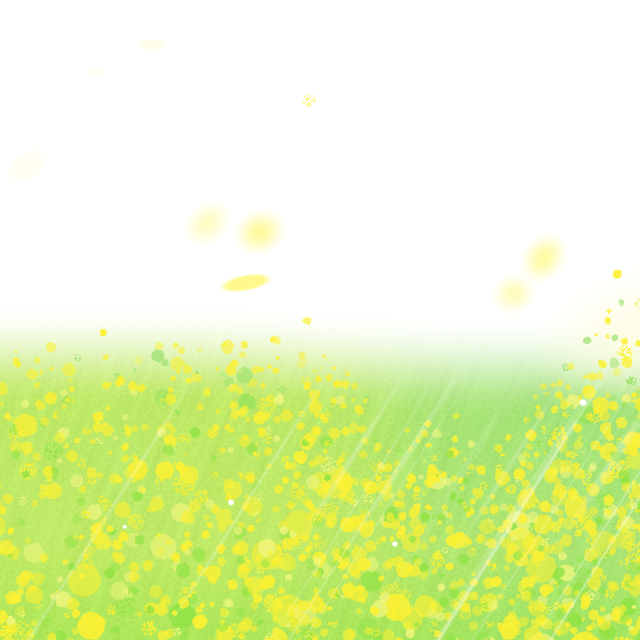
A WebGL 1 fragment shader for this background:

```glsl
precision highp float;
// A spring meadow that fades into white air, strewn with yellow and green dabs.
// Jittered grids scatter the dabs, blurred ellipses make the drifting petals,
// and thin slanted streaks of light cross the grass.
uniform vec2 u_resolution;

#define HAZE_TOP 0.535
#define HAZE_BASE 0.365
#define DAB_LAYERS 6
#define DAB_DENSITY 0.55
#define EDGE_ROUGHNESS 0.0022
#define RAY_COUNT 22
#define RAY_SLANT 0.63
#define GRAIN 0.045

const vec3 LEAF = vec3(0.75, 0.915, 0.40);
const vec3 MINT = vec3(0.64, 0.89, 0.47);
const vec3 GRASS = vec3(0.57, 0.89, 0.27);
const vec3 YELLOW = vec3(0.985, 0.945, 0.20);
const vec3 LEMON = vec3(0.93, 0.96, 0.49);
const vec3 CREAM = vec3(1.0, 0.99, 0.89);

vec3 hash3(vec2 p) {
  vec3 q = fract(vec3(p.xyx) * vec3(0.1031, 0.1030, 0.0973));
  q += dot(q, q.yxz + 33.33);
  return fract((q.xxy + q.yzz) * q.zyx);
}

float gradientNoise(vec2 p) {
  vec2 i = floor(p), f = fract(p);
  vec2 u = f * f * f * (f * (f * 6.0 - 15.0) + 10.0);
  vec2 e = vec2(0.0, 1.0);
  float a = dot(hash3(i).xy - 0.5, f);
  float b = dot(hash3(i + e.yx).xy - 0.5, f - e.yx);
  float c = dot(hash3(i + e).xy - 0.5, f - e);
  float d = dot(hash3(i + 1.0).xy - 0.5, f - 1.0);
  return 2.0 * mix(mix(a, b, u.x), mix(c, d, u.x), u.y);
}

// Height of the upper limit of the dabs: a dip in the middle, a rise at right
float flowerLine(float x) {
  return 0.475 - 0.13 * smoothstep(0.50, 0.63, x) + 0.21 * smoothstep(0.78, 0.95, x);
}

// Blurred ellipse; softness 1 fades all the way from its centre
float petal(vec2 p, vec2 center, vec2 radii, float angle, float softness) {
  float c = cos(angle), s = sin(angle);
  vec2 q = mat2(c, -s, s, c) * (p - center) / radii;
  return 1.0 - smoothstep(1.0 - softness, 1.0, length(q));
}

float spot(vec2 p, vec2 center, float radius, float blur) {
  return 1.0 - smoothstep(-blur, blur, length(p - center) - radius);
}

float ray(vec2 p, float foot, float width) {
  return exp(-pow((p.x - RAY_SLANT * p.y - foot) / width, 2.0));
}

vec3 meadow(vec2 p) {
  float broad = gradientNoise(p * vec2(7.0, 5.0));
  float mint = smoothstep(0.45, 0.80, p.x) * (0.65 + 0.35 * smoothstep(0.1, 0.35, p.y));
  vec3 ground = mix(LEAF, MINT, clamp(mint + 0.3 * broad, 0.0, 1.0));
  ground = mix(ground, GRASS, 0.4 * (1.0 - smoothstep(-0.02, 0.16, p.y)));
  float blades = gradientNoise(vec2(p.x - 0.35 * p.y, p.y * 0.12) * 75.0);
  ground += GRAIN * (gradientNoise(p * 240.0) + 0.8 * blades);
  float height = p.y + 0.02 * smoothstep(0.25, 0.75, p.x);
  float cover = 1.0 - smoothstep(HAZE_BASE, HAZE_TOP, height);
  return mix(vec3(1.0), ground, pow(cover, 1.25));
}

vec3 addDabs(vec3 color, vec2 p, float blur) {
  float rough = EDGE_ROUGHNESS * (gradientNoise(p * 95.0) + gradientNoise(p * 210.0));
  float brush = smoothstep(-0.08, 0.08, gradientNoise(vec2(p.x + p.y, 2.0 * (p.y - p.x)) * 130.0));
  for (int layer = 0; layer < DAB_LAYERS; layer++) {
    float k = float(layer) / float(DAB_LAYERS - 1);
    float size = mix(0.074, 0.023, sqrt(k));
    vec2 home = floor(p / size);
    for (int n = 0; n < 9; n++) {
      vec2 cell = home + vec2(mod(float(n), 3.0), floor(float(n) / 3.0)) - 1.0;
      vec3 place = hash3(cell + 37.0 * float(layer) + 11.0);
      vec3 look = hash3(cell * 1.7 + 53.0 * float(layer) + 91.0);
      vec2 center = (cell + place.xy) * size;
      float depth = flowerLine(center.x) - center.y;
      float chance = DAB_DENSITY * smoothstep(-0.035, 0.07 + 0.12 * (1.0 - k), depth);
      chance *= mix(0.72, 1.15, smoothstep(0.2, 0.6, center.x));
      chance *= 1.0 - 0.5 * smoothstep(0.37, 0.5, center.y) * smoothstep(0.7, 0.85, center.x);
      float radius = size * mix(0.15, 0.36, look.x) * mix(0.7, 1.0, smoothstep(0.0, 0.3, depth));
      float dab = spot(p, center, radius + rough, blur) * step(place.z, chance);
      // Some dabs are brushed, letting the ground show through
      dab *= mix(1.0, brush, step(0.78, look.z)) * mix(0.5, 0.92, fract(look.z * 7.0));
      vec3 tint = mix(YELLOW, LEMON, step(0.74, look.y));
      tint = mix(tint, mix(GRASS, MINT, smoothstep(0.3, 0.45, center.y)), step(0.86, look.y));
      color = mix(color, tint, dab);
    }
  }
  return color;
}

float sunRays(vec2 p) {
  float light = 0.5 * ray(p, 0.685, 0.0028) + 0.4 * ray(p, 0.86, 0.0022) + 0.25 * ray(p, 0.045, 0.003);
  for (int i = 0; i < RAY_COUNT; i++) {
    vec3 h = hash3(vec2(float(i) * 3.1, 7.0));
    float reach = smoothstep(0.0, 0.15, p.y - 0.3 * h.z + 0.15);
    light += 0.3 * h.y * reach * ray(p, mix(0.2, 0.95, h.x), mix(0.001, 0.005, h.z));
  }
  return light * (1.0 - smoothstep(0.30, 0.46, p.y));
}

void main() {
  vec2 p = gl_FragCoord.xy / u_resolution;
  float blur = max(0.0011, 0.75 / min(u_resolution.x, u_resolution.y));
  vec3 color = meadow(p);
  color = mix(color, CREAM, 0.75 * petal(p, vec2(1.0, 0.48), vec2(0.19, 0.12), 0.3, 0.9));
  color = addDabs(color, p, blur);
  color = mix(color, vec3(1.0), clamp(sunRays(p), 0.0, 0.75));

  // Drifting petals, from blurred to crisp
  float glow = 0.32 * petal(p, vec2(0.324, 0.651), vec2(0.048, 0.037), 0.7, 1.0);
  glow += 0.52 * petal(p, vec2(0.406, 0.637), vec2(0.048, 0.041), 0.4, 1.0);
  glow += 0.50 * petal(p, vec2(0.850, 0.597), vec2(0.049, 0.038), 0.9, 1.0);
  glow += 0.36 * petal(p, vec2(0.803, 0.541), vec2(0.040, 0.037), 0.4, 1.0);
  glow += 0.08 * petal(p, vec2(0.044, 0.742), vec2(0.044, 0.026), 0.6, 0.7);
  glow += 0.13 * petal(p, vec2(0.237, 0.930), vec2(0.028, 0.011), 0.0, 0.6);
  glow += 0.07 * petal(p, vec2(0.150, 0.888), vec2(0.018, 0.009), 0.1, 0.7);
  glow += 0.62 * petal(p, vec2(0.384, 0.558), vec2(0.044, 0.014), 0.18, 0.4);
  color = mix(color, vec3(1.0, 0.965, 0.27), glow);

  // White motes
  float motes = spot(p, vec2(0.911, 0.371), 0.005, blur) + spot(p, vec2(0.361, 0.215), 0.0045, blur);
  motes += spot(p, vec2(0.617, 0.150), 0.004, blur) + spot(p, vec2(0.195, 0.177), 0.003, blur);
  gl_FragColor = vec4(mix(color, vec3(1.0), motes), 1.0);
}
```
